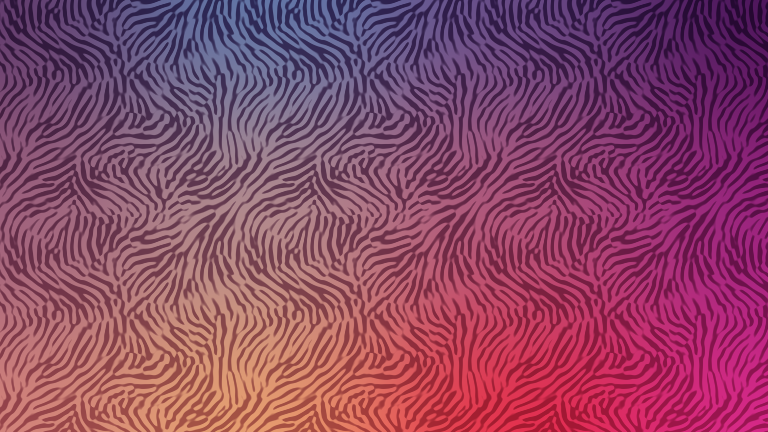
Give the GLSL for this pattern, as a Shadertoy shader.

```glsl
// Zebra stripes in a repeating tile over a soft sunset gradient.

#define TILE 0.556        // tile size, in canvas heights
#define CELLS 19.0        // stripe wavelets along one tile side
#define PATCHES 5.0       // direction patches along one tile side
#define STRIPES 28.5      // stripe periods along one tile side
#define LEAN -0.1         // mean angle of the stripe normal
#define TURN 3.1          // range of the stripe angle
#define SLIM 1.25         // how much wavelets narrow across the stripes
#define BALANCE -0.09     // positive values widen the dark stripes
#define SWELL 0.9         // variation of the stripe width
#define TAPER 0.55        // how strongly stripe ends are pointed

const float TAU = 6.2831853;

// Integer hash: three random values in 0..1 per cell
vec3 hash(vec2 cell, uint seed) {
    uvec3 v = uvec3(uvec2(cell), seed) * 1664525u + 1013904223u;
    v.x += v.y * v.z; v.y += v.z * v.x; v.z += v.x * v.y;
    v ^= v >> 16u;
    v.x += v.y * v.z; v.y += v.z * v.x; v.z += v.x * v.y;
    return vec3(v >> 8u) / 16777216.0;
}

// Value noise that repeats after the given number of units
float tileNoise(vec2 p, float repeat, uint seed) {
    vec2 i = floor(p), f = smoothstep(0.0, 1.0, p - i);
    vec2 a = mod(i, repeat), b = mod(i + 1.0, repeat);
    return mix(mix(hash(a, seed).x, hash(vec2(b.x, a.y), seed).x, f.x),
               mix(hash(vec2(a.x, b.y), seed).x, hash(b, seed).x, f.x), f.y);
}

// Phasor noise: oriented waves summed as complex numbers
float stripeWave(vec2 p) {
    vec2 home = floor(p), sum = vec2(0.0);
    for (int y = -2; y <= 2; y++)
    for (int x = -2; x <= 2; x++) {
        vec2 cell = home + vec2(x, y);
        vec3 rnd = hash(mod(cell, CELLS), 7u);
        vec2 centre = cell + rnd.xy;
        vec2 d = p - centre;
        float bend = tileNoise(centre * PATCHES / CELLS, PATCHES, 5u) - 0.5;
        float angle = LEAN + TURN * bend + 0.4 * (rnd.x - 0.5);
        float across = dot(d, vec2(cos(angle), sin(angle)));
        float reach = dot(d, d) + (SLIM * SLIM - 1.0) * across * across;
        float window = max(0.0, 1.0 - reach / 4.0);
        float pitch = STRIPES / CELLS * (0.8 + 0.4 * rnd.y);
        float phase = TAU * (pitch * across + rnd.z);
        sum += window * window * window * vec2(cos(phase), sin(phase));
    }
    return sum.x / (length(sum) + TAPER);
}

// Ground colours on a 4 by 3 grid, blended with Gaussian weights
vec3 groundColour(vec2 uv) {
    vec3 colours[12] = vec3[12](
        vec3(0.83, 0.51, 0.48), vec3(0.92, 0.65, 0.43),
        vec3(0.91, 0.16, 0.27), vec3(0.85, 0.16, 0.55),
        vec3(0.62, 0.37, 0.49), vec3(0.71, 0.56, 0.56),
        vec3(0.70, 0.34, 0.48), vec3(0.60, 0.13, 0.50),
        vec3(0.37, 0.21, 0.41), vec3(0.36, 0.48, 0.68),
        vec3(0.39, 0.29, 0.53), vec3(0.28, 0.07, 0.34));
    vec3 sum = vec3(0.0);
    float total = 0.0;
    for (int i = 0; i < 12; i++) {
        vec2 spot = vec2(float(i % 4) / 3.0, float(i / 4) / 2.0);
        vec2 d = (uv - spot) / vec2(0.2, 0.31);
        float weight = exp(-dot(d, d));
        sum += weight * colours[i];
        total += weight;
    }
    return sum / total;
}

void mainImage(out vec4 fragColor, in vec2 fragCoord) {
    vec2 uv = fragCoord / iResolution.xy;
    vec2 p = fragCoord / iResolution.y / TILE;

    // Stripe mask with edges about one pixel soft
    float soft = max(0.15, 0.45 * TAU * STRIPES / (TILE * iResolution.y));
    float swell = SWELL * (tileNoise(p * 15.0, 15.0, 11u) - 0.5);
    float wave = stripeWave(p * CELLS) + BALANCE + swell;
    float stripe = smoothstep(-soft, soft, wave);

    // Stripes darken the ground, more strongly towards the top
    vec3 shade = mix(vec3(0.73, 0.53, 0.61), vec3(0.44, 0.34, 0.52), uv.y);
    vec3 colour = groundColour(uv) * mix(vec3(1.0), shade, stripe);
    fragColor = vec4(colour, 1.0);
}
```
